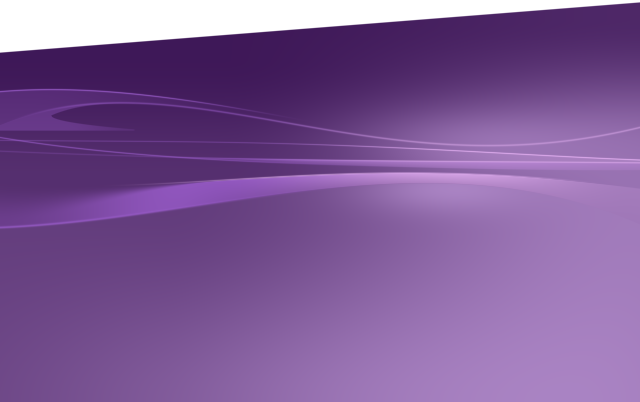
Reproduce this background procedurally as a Shadertoy shader.

```glsl
// Violet backdrop with translucent silk ribbons under a slanted white corner.
// Each ribbon edge is a quartic through five evenly spaced heights; bands are
// filled between two edges, then thin highlights are laid along them.

// Height at x of the smooth curve through values at x = 0, 1/4, 1/2, 3/4, 1
float curve(float x, float a, float b, float c, float d, float e) {
    float t = 4.0 * x;
    float d2 = c - 2.0 * b + a;
    float d3 = d - 3.0 * c + 3.0 * b - a;
    float d4 = e - 4.0 * d + 6.0 * c - 4.0 * b + a;
    return a + t * (b - a + (t - 1.0) / 2.0 * (d2 + (t - 2.0) / 3.0 * (d3 + (t - 3.0) / 4.0 * d4)));
}

// Antialiased step, one where d is positive
float edge(float d) {
    float px = 0.8 / iResolution.y;
    return smoothstep(-px, px, d);
}

float between(float v, float top, float bottom) {
    return edge(v - top) * edge(bottom - v);
}

// Soft thin stroke of the given half width
float stroke(float d, float width) {
    float w = max(width, 0.7 / iResolution.y);
    return exp(-d * d / (w * w));
}

float glow(vec2 p, vec2 center, vec2 size) {
    vec2 q = (p - center) / size;
    return exp(-dot(q, q));
}

void mainImage(out vec4 fragColor, in vec2 fragCoord) {
    vec2 p = fragCoord / iResolution.xy;
    p.y = 1.0 - p.y; // heights are measured downwards
    float x = p.x, v = p.y;

    // Ribbon edges, from top to bottom
    float veil = curve(x, 0.228, 0.241, 0.307, 0.384, 0.456);
    float wave = curve(x, 0.311, 0.260, 0.320, 0.362, 0.317);
    float thread = curve(x, 0.349, 0.352, 0.360, 0.378, 0.398);
    float beamTop = curve(x, 0.376, 0.390, 0.398, 0.402, 0.405);
    float beamLow = curve(x, 0.342, 0.388, 0.409, 0.420, 0.423);
    float silkTop = curve(x, 0.454, 0.457, 0.435, 0.434, 0.467);
    float silkLow = curve(x, 0.566, 0.525, 0.471, 0.461, 0.558);

    // Background tones above and below the broad ribbon
    float upper = 0.245 + 0.09 * smoothstep(0.15, 0.45, v)
        + smoothstep(0.35, 1.0, x) * (0.06 + 0.2 * smoothstep(0.05, 0.35, v))
        + 0.11 * glow(p, vec2(0.72, 0.35), vec2(0.18, 0.08));
    float lower = 0.37 + 0.02 * (1.0 - x) + 0.26 * smoothstep(0.25, 1.0, x)
        + 0.15 * smoothstep(0.5, 1.0, v) * exp(-6.0 * (x - 0.45) * (x - 0.45))
        + 0.12 * glow(p, vec2(0.68, 0.47), vec2(0.13, 0.06));
    float tone = mix(upper, lower, edge(v - silkLow));
    vec3 color = vec3(tone, tone - 0.15, tone + 0.1);

    vec3 violet = vec3(0.60, 0.36, 0.79);
    vec3 pink = vec3(0.87, 0.67, 0.93);
    vec3 silk = mix(violet, pink, smoothstep(0.33, 0.7, x));

    // Veil at the left and the hooked fold inside it
    float veilFade = 1.0 - smoothstep(0.05, 0.45, x);
    color = mix(color, violet, 0.24 * veilFade * between(v, veil, wave));
    float along = max(x - 0.08, 0.0);
    float noseTop = wave + 0.015 * exp(-25.0 * along);
    float noseLow = 0.287 + 0.035 * sqrt(along / 0.13);
    float hollow = edge(x - 0.08) * between(v, noseTop, noseLow);
    float fold = between(v, wave, 0.325) * (1.0 - hollow) * edge(0.21 - x);
    color = mix(color, violet, 0.36 * fold * (1.0 - 0.5 * smoothstep(0.1, 0.21, x)));

    // Narrow beam, with a faint sheet between it and the thread
    color = mix(color, silk, 0.22 * smoothstep(0.5, 0.9, x) * between(v, thread, beamTop));
    float beamFade = 0.7 * smoothstep(0.2, 0.5, x) * (1.0 - 0.35 * smoothstep(0.75, 1.0, x));
    float beamDepth = clamp((v - beamTop) / max(beamLow - beamTop, 0.002), 0.0, 1.0);
    color = mix(color, mix(violet, silk, 0.6), beamFade * (1.0 - 0.5 * beamDepth) * between(v, beamTop, beamLow));

    // Broad silk ribbon, softer along its top at the left
    float depth = clamp((v - silkTop) / (silkLow - silkTop), 0.0, 1.0);
    float silkFade = mix(0.32, 0.88, smoothstep(0.0, 0.3, x)) * (1.0 - 0.8 * smoothstep(0.7, 1.0, x));
    silkFade *= smoothstep(0.0, mix(0.9, 0.05, smoothstep(0.0, 0.35, x)), depth);
    silkFade *= mix(1.0, 0.6, depth * smoothstep(0.2, 0.5, x));
    color = mix(color, silk, silkFade * between(v, silkTop, silkLow));

    // Highlights along the edges
    color = mix(color, violet, 0.75 * (1.0 - smoothstep(0.2, 0.5, x)) * stroke(v - veil, 0.002));
    color = mix(color, silk, 0.5 * smoothstep(0.0, 0.15, x) * stroke(v - wave, 0.0025));
    color = mix(color, silk, mix(0.35, 0.85, smoothstep(0.4, 0.8, x)) * stroke(v - thread, 0.0018));
    color = mix(color, silk, mix(0.25, 0.6, smoothstep(0.2, 0.5, x)) * stroke(v - beamTop, 0.002));
    color = mix(color, violet, 0.6 * (1.0 - smoothstep(0.2, 0.7, x)) * stroke(v - beamLow, 0.002));
    float silkRim = smoothstep(0.15, 0.45, x) * (1.0 - smoothstep(0.75, 0.95, x));
    color = mix(color, pink, 0.65 * silkRim * stroke(v - silkTop, 0.002));
    color = mix(color, violet, 0.75 * (1.0 - smoothstep(0.1, 0.6, x)) * stroke(v - silkLow, 0.003));

    // White corner above the slanted edge
    color = mix(color, vec3(1.0), edge(0.131 - 0.125 * x - v));
    fragColor = vec4(color, 1.0);
}
```
